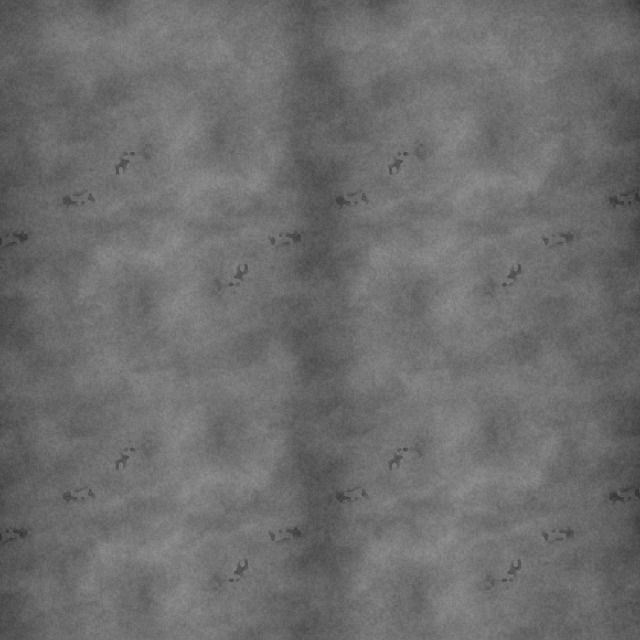
Write a WebGL 1 fragment shader that draws this texture.

```glsl
precision highp float;
// Worn grey concrete: mottled slabs in two columns, alternating with half-turned copies.
uniform vec2 u_resolution;

float hash(vec2 p) {
  vec3 h = fract(vec3(p.xyx) * 0.1031);
  h += dot(h, h.yzx + 33.33);
  return fract((h.x + h.y) * h.z);
}

// Value noise that wraps after the given number of cells
float noise(vec2 p, float period) {
  vec2 f = fract(p);
  vec2 a = mod(floor(p), period);
  vec2 b = mod(a + 1.0, period);
  vec2 seed = vec2(period * 1.7, 11.3);
  f = f * f * (3.0 - 2.0 * f);
  return mix(mix(hash(a + seed), hash(vec2(b.x, a.y) + seed), f.x),
             mix(hash(vec2(a.x, b.y) + seed), hash(b + seed), f.x), f.y);
}

// Layered noise that repeats over one unit
float fbm(vec2 p, float cells) {
  float sum = 0.0, weight = 0.5;
  for (int i = 0; i < 5; i++) {
    sum += weight * noise(p * cells, cells);
    cells *= 2.0;
    weight *= 0.55;
  }
  return sum / 1.055;
}

float blob(vec2 p, vec2 center, vec2 size) {
  vec2 d = (p - center) / size;
  return exp(-dot(d, d));
}

// Soft band around the line from a to b
float stroke(vec2 p, vec2 a, vec2 b) {
  vec2 d = b - a;
  float t = clamp(dot(p - a, d) / dot(d, d), 0.0, 1.0);
  return 1.0 - smoothstep(0.004, 0.032, length(p - a - d * t));
}

// Tone of one slab; x runs from -0.5 to 0.5
float concrete(vec2 p) {
  p.x = fract(p.x + 0.5) - 0.5;
  vec2 warp = vec2(fbm(p, 5.0), fbm(p + 0.37, 6.0)) - 0.5;
  float mottle = fbm(p + 0.12 * warp, 7.0);
  float streak = fbm(vec2(p.x, p.y * 3.0 - p.x) + 0.2 * warp, 4.0);
  float tone = 0.458 + 0.17 * (mottle - 0.5) + 0.11 * (streak - 0.5);

  // Pale trowelled patches with curved ridges
  float pale = blob(p, vec2(0.31, 0.31), vec2(0.13, 0.10))
             + 0.8 * blob(p, vec2(0.25, 0.11), vec2(0.08, 0.07))
             + 0.6 * blob(p, vec2(0.27, 0.54), vec2(0.12, 0.07));
  float wave = fbm(vec2(p.x, p.y * 2.0 + p.x) + 0.25 * warp, 8.0);
  float ridge = pow(1.0 - abs(2.0 * wave - 1.0), 5.0);
  tone += pale * (0.012 + 0.055 * (ridge - 0.3));

  // Darker stains
  tone -= 0.035 * blob(p, vec2(-0.40, 0.30), vec2(0.09, 0.13));
  tone -= 0.025 * blob(p, vec2(-0.05, 0.02), vec2(0.25, 0.04));

  // Clusters of pits
  float pitted = stroke(p, vec2(-0.23, 0.165), vec2(-0.18, 0.23))
               + 0.8 * stroke(p, vec2(-0.42, 0.06), vec2(-0.33, 0.075))
               + 0.4 * stroke(p, vec2(-0.34, 0.12), vec2(-0.33, 0.15))
               + 0.3 * stroke(p, vec2(-0.14, 0.19), vec2(-0.13, 0.25));
  float pits = smoothstep(0.52, 0.72, noise(p * 72.0, 72.0));
  float pores = smoothstep(0.83, 0.97, noise(p * 110.0, 110.0));
  return tone - 0.14 * pitted * pits - 0.025 * pores * smoothstep(0.45, 0.65, mottle);
}

void main() {
  vec2 uv = gl_FragCoord.xy / u_resolution;
  vec2 q = (uv - vec2(0.284, 0.6575)) / vec2(0.427, 0.462);

  // Rows of upright slabs, each above its half-turned copy; the top slab runs on
  float y = q.y - min(floor(q.y + 0.65), 0.0);
  float upright = concrete(vec2(q.x, y < -0.3 ? y + 1.0 : y));
  float turned = concrete(vec2(-q.x, -y));
  float turn = (1.0 - smoothstep(-0.025, 0.025, y)) * smoothstep(-0.65, -0.53, y);
  float tone = mix(upright, turned, turn);

  // Dark central seam of uneven width, and dark sides
  float cloud = fbm(vec2(q.x, y), 4.0);
  float seam = (uv.x - 0.4975 + 0.04 * (cloud - 0.5)) / (0.025 + 0.04 * cloud);
  float edge = min(uv.x, 1.0 - uv.x);
  float joint = blob(vec2(0.0, y), vec2(0.0), vec2(1.0, 0.17));
  tone -= (0.075 + 0.03 * joint) * exp(-seam * seam);
  tone -= (0.05 + 0.13 * cloud + 0.04 * joint) * exp(-edge / 0.055);
  tone -= 0.05 * exp((uv.y - 1.0) / 0.025);
  tone += 0.012 * cos(6.2832 * q.x);

  // Fine sandy grain
  tone += 0.055 * (noise(uv * 420.0, 420.0) - 0.5);
  tone += 0.03 * (noise(uv * 190.0, 190.0) - 0.5);
  gl_FragColor = vec4(vec3(clamp(tone, 0.22, 0.62)), 1.0);
}
```
